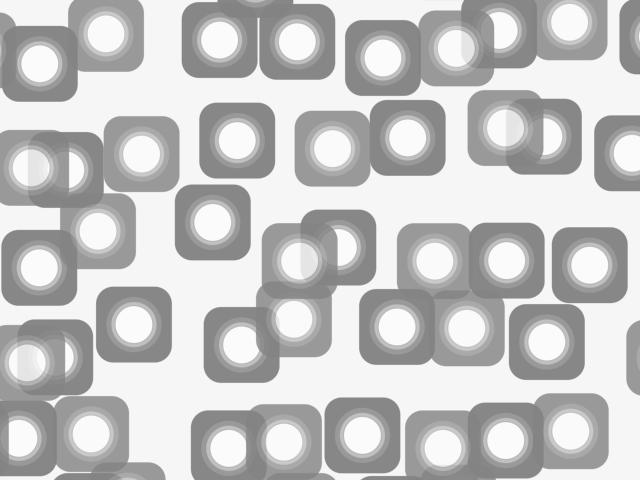
A Shadertoy shader for this pattern:

```glsl
#define CELL vec2(0.165, 0.2)
#define JITTER vec2(0.8, 0.62)
#define HALF_SIDE 0.079
#define CORNER 0.036
#define DISC_RADIUS 0.0385
#define INNER_RING 0.047
#define OUTER_RING 0.0575
#define DARK_OPACITY 0.97
#define LIGHT_OPACITY 0.81

const float PAPER = 0.965;
const float TILE = 0.515;
const float OUTER_TONE = 0.59;
const float INNER_TONE = 0.745;
const float RIM_TONE = 0.67;
const float DISC_TONE = 0.985;

vec2 hash2(vec2 p) {
    vec3 q = fract(p.xyx * vec3(0.1031, 0.1030, 0.0973) + 0.37);
    q += dot(q, q.yzx + 33.33);
    return fract((q.xx + q.yz) * q.zy);
}

// Every other row is shifted by half a cell
float rowShift(float row) {
    return 0.5 * mod(row, 2.0);
}

vec2 tileCentre(vec2 cell) {
    vec2 jitter = (hash2(cell + 19.0) - 0.5) * JITTER;
    return (cell + vec2(rowShift(cell.y), 0.0) + 0.5 + jitter) * CELL;
}

// Odd columns turn translucent where they overlap a row neighbour
bool isTranslucent(vec2 cell, vec2 centre) {
    float toLeft = centre.x - tileCentre(cell - vec2(1.0, 0.0)).x;
    float toRight = tileCentre(cell + vec2(1.0, 0.0)).x - centre.x;
    return mod(cell.x, 2.0) > 0.5 && min(toLeft, toRight) < 2.0 * HALF_SIDE;
}

float roundedSquare(vec2 p) {
    vec2 q = abs(p) - HALF_SIDE + CORNER;
    return length(max(q, 0.0)) + min(max(q.x, q.y), 0.0) - CORNER;
}

float fill(float dist, float blur) {
    return smoothstep(blur, -blur, dist);
}

// Grey tone of one tile: two rings and a bright disc
float tileTone(vec2 p, float blur) {
    float r = length(p);
    float tone = mix(TILE, OUTER_TONE, fill(r - OUTER_RING, blur));
    tone = mix(tone, INNER_TONE, fill(r - INNER_RING, blur));
    tone = mix(tone, RIM_TONE, fill(r - DISC_RADIUS - 0.0015, blur));
    return mix(tone, DISC_TONE, fill(r - DISC_RADIUS, blur));
}

void mainImage(out vec4 fragColor, in vec2 fragCoord) {
    vec2 p = fragCoord / iResolution.y;
    float blur = 0.8 / iResolution.y;
    float tone = PAPER;

    // Solid tiles first, translucent ones on top
    for (int layer = 0; layer < 2; layer++) {
        float opacity = layer == 0 ? DARK_OPACITY : LIGHT_OPACITY;
        for (int j = -1; j <= 1; j++) {
            float row = floor(p.y / CELL.y) + float(j);
            float column = floor(p.x / CELL.x - rowShift(row));
            for (int i = -1; i <= 1; i++) {
                vec2 cell = vec2(column + float(i), row);
                vec2 centre = tileCentre(cell);
                if (isTranslucent(cell, centre) != (layer == 1)) continue;
                vec2 local = p - centre;
                float cover = fill(roundedSquare(local), blur);
                tone = mix(tone, tileTone(local, blur), cover * opacity);
            }
        }
    }
    fragColor = vec4(vec3(tone), 1.0);
}
```
